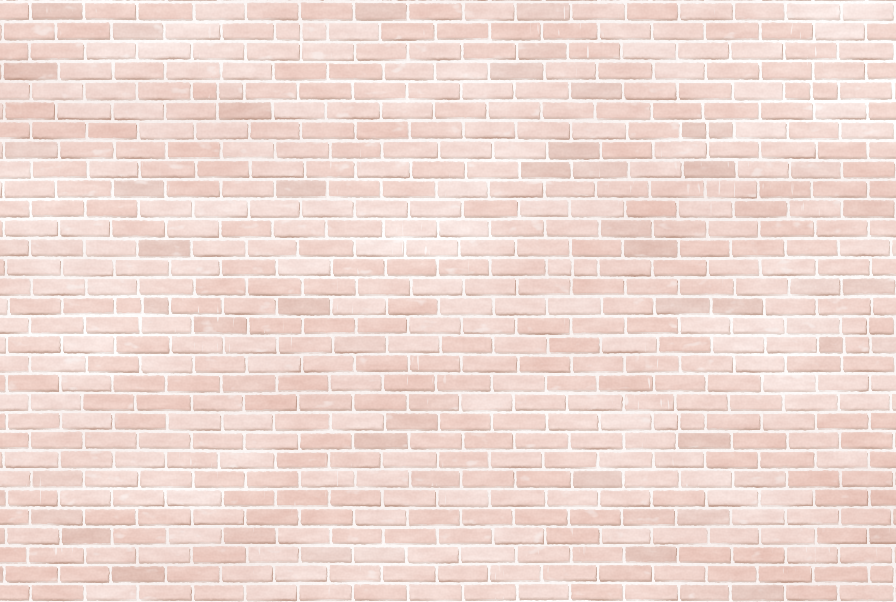
Give the GLSL for this texture, as a Shadertoy shader.

```glsl
// Pale pink running-bond brick wall with whitewashed joints and light wear.

const vec2  GRID          = vec2(16.6, 31.08); // bricks across, courses down
const vec2  JOINT         = vec2(0.17, 0.19);  // joint widths, in course heights
const float COURSE_BOW    = 0.92;              // courses grow taller toward the top
const float BRICK_ASPECT  = 2.8;               // brick pitch / course height
const float CORNER        = 0.05;
const float ROUGHNESS     = 0.035;             // raggedness of brick edges
const float COURSE_SHIFT  = 0.12;              // random slide of each course
const float JOINT_JITTER  = 0.07;              // random slide of each joint
const float HALF_CHANCE   = 0.01;              // share of bricks cut in two
const float FADE_AMOUNT   = 0.085;             // broad bleaching of the wall
const vec2  SHADOW_OFFSET = vec2(-0.045, 0.085);

const vec3 MORTAR = vec3(0.990, 0.968, 0.960);
const vec3 PALE   = vec3(0.966, 0.884, 0.860);
const vec3 ROSE   = vec3(0.934, 0.808, 0.768);
const vec3 DUSKY  = vec3(0.872, 0.755, 0.715);
const vec3 SHADOW = vec3(0.765, 0.640, 0.585);

float hash(vec2 p) {
    vec3 q = fract(vec3(p.xyx) * 0.1031);
    q += dot(q, q.yzx + 33.33);
    return fract((q.x + q.y) * q.z);
}

vec2 gradient(vec2 cell) {
    float angle = 6.2832 * hash(cell + 17.0);
    return vec2(cos(angle), sin(angle));
}

// Gradient noise, about -0.7 to 0.7
float noise(vec2 p) {
    vec2 i = floor(p), f = p - i;
    vec2 u = f * f * f * (f * (f * 6.0 - 15.0) + 10.0);
    vec2 e = vec2(1.0, 0.0);
    float low  = mix(dot(gradient(i), f), dot(gradient(i + e), f - e), u.x);
    float high = mix(dot(gradient(i + e.yx), f - e.yx), dot(gradient(i + 1.0), f - 1.0), u.x);
    return mix(low, high, u.y);
}

float fbm(vec2 p) {
    float sum = 0.0, amplitude = 1.0;
    for (int i = 0; i < 3; i++) {
        sum += amplitude * noise(p);
        p = p * 2.03 + 19.7;
        amplitude *= 0.5;
    }
    return sum;
}

float roundedBox(vec2 p, vec2 halfSize) {
    vec2 d = abs(p) - halfSize + CORNER;
    return length(max(d, 0.0)) + min(max(d.x, d.y), 0.0) - CORNER;
}

float jointPosition(float index, float course) {
    return index + JOINT_JITTER * hash(vec2(index, course) + 3.0);
}

void mainImage(out vec4 fragColor, in vec2 fragCoord) {
    vec2 uv = fragCoord / iResolution.xy;
    vec2 wall = uv * GRID;
    wall.y += COURSE_BOW * uv.y * (1.0 - uv.y);
    vec2 surface = wall * vec2(BRICK_ASPECT, 1.0); // both axes in course heights
    float pixel = GRID.y / iResolution.y;

    // Course, with a gentle wave along the wall
    float y = wall.y + 0.07 * noise(surface * vec2(0.12, 0.3));
    float course = floor(y);
    float shift = mix(0.48, 0.93, mod(course, 2.0));
    float x = wall.x + shift + COURSE_SHIFT * (hash(vec2(course, 7.0)) - 0.5);

    // Brick between two uneven joints, sometimes cut in half
    float index = floor(x);
    index -= step(x, jointPosition(index, course));
    float left = jointPosition(index, course);
    float right = jointPosition(index + 1.0, course);
    vec2 id = vec2(index, course);
    if (hash(id + 51.0) < HALF_CHANCE) {
        float middle = 0.5 * (left + right);
        if (x < middle) { right = middle; }
        else { left = middle; id.x += 0.5; }
    }

    // Ragged outline
    vec2 local = vec2((x - 0.5 * (left + right)) * BRICK_ASPECT, y - course - 0.53);
    vec2 halfSize = 0.5 * (vec2((right - left) * BRICK_ASPECT, 1.0) - JOINT);
    halfSize.y -= 0.03 * hash(id + 29.0);
    float rough = ROUGHNESS * fbm(surface * 3.5);
    float edge = roundedBox(local, halfSize) + rough;
    float brick = 1.0 - smoothstep(-0.5 * pixel, 0.5 * pixel, edge);

    // Mortar and the shadow cast below each brick
    float grain = noise(surface * 8.0) + 0.6 * noise(surface * 4.1 + 50.0);
    float shadowEdge = roundedBox(local + SHADOW_OFFSET, halfSize) + rough;
    float shadow = 1.0 - smoothstep(-0.5 * pixel, 0.5 * pixel, shadowEdge);
    float shadowDepth = clamp(0.62 + 0.9 * noise(surface * vec2(0.5, 1.1)), 0.15, 1.0);
    vec3 mortar = MORTAR + 0.018 * grain;
    mortar = mix(mortar, SHADOW, shadow * shadowDepth);

    // Brick face: own tone, streaks and grain
    float tone = 1.1 * hash(id + 11.0) + 0.5 * noise(surface * 0.17);
    vec3 face = mix(PALE, ROSE, clamp(tone, 0.0, 1.0));
    face = mix(face, DUSKY, 0.65 * smoothstep(0.84, 1.0, hash(id + 83.0)));
    float streaks = fbm(surface * vec2(0.8, 2.2) + 40.0 * hash(id));
    face += vec3(0.028, 0.043, 0.046) * streaks + 0.020 * grain;

    // Darkened lower lip, lit upper rim
    float rimBand = smoothstep(-0.12, 0.0, edge);
    face = mix(face, SHADOW, 0.48 * shadowDepth * rimBand * smoothstep(0.1, -0.4, local.y));
    face = mix(face, MORTAR, 0.20 * rimBand * smoothstep(0.1, 0.4, local.y));

    // Whitewash scuffs and thin upright drips
    float scuff = smoothstep(0.32, 0.75, fbm(surface * vec2(0.7, 1.3) + 70.0));
    float drip = smoothstep(0.38, 0.55, noise(surface * vec2(5.0, 0.9) + 30.0));
    drip *= smoothstep(0.12, 0.40, noise(surface * 0.25 + 90.0));
    face = mix(face, MORTAR, max(0.50 * scuff, 0.75 * drip));

    // Broad fading across bricks and joints alike
    float fade = fbm(surface * vec2(0.055, 0.13) + 5.0);
    vec3 color = mix(mortar, face, brick) + FADE_AMOUNT * fade * vec3(0.45, 0.8, 0.9);
    fragColor = vec4(clamp(color, 0.0, 1.0), 1.0);
}
```
